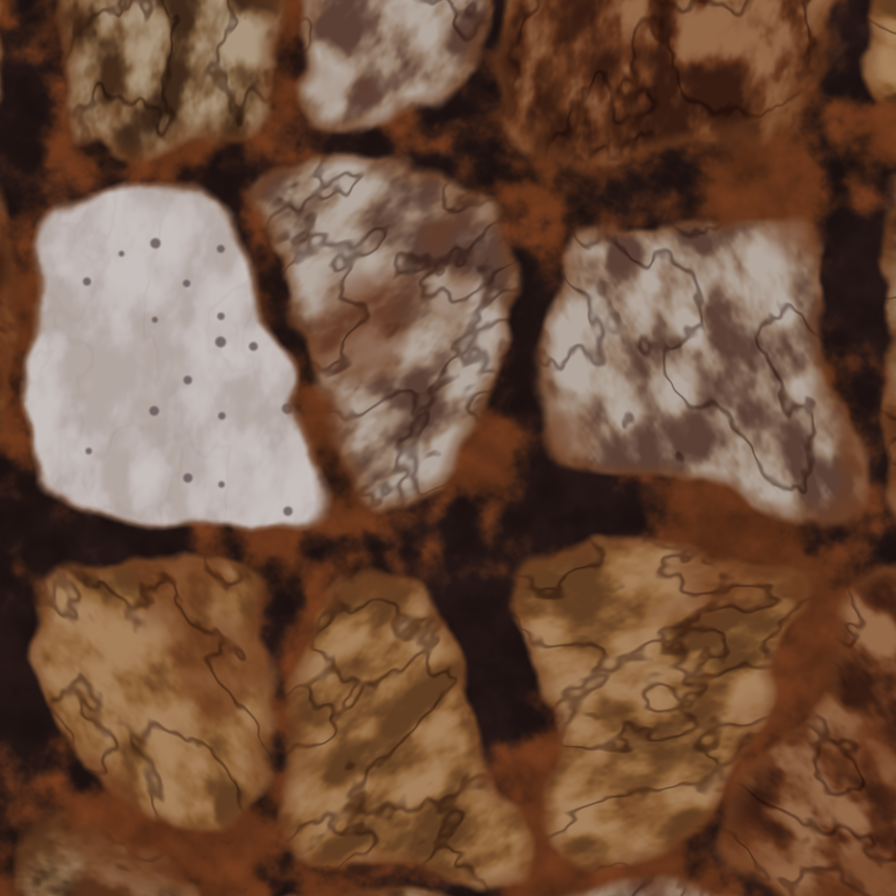
A WebGL 2 fragment shader for this texture:

```glsl
#version 300 es
precision highp float;
// Thin section of rock: mottled ochre, pinkish and clear grains set in dark rusty cement.

#define GRID vec2(3.2, 2.5)    // grains across and up the canvas
#define JITTER 0.62            // irregularity of grain placement
#define WARP 0.11              // large bends of the outlines
#define ROUGH 0.022            // small bends of the outlines
#define ROUNDING 45.0          // higher gives sharper grain corners
#define CEMENT 0.023           // mean half width of the cement
#define SOFT 0.006             // softness of the grain edges
#define MOTTLE 23.0            // frequency of blotches inside grains
#define VEINS 13.0             // frequency of dark filaments
#define PORES 27.0             // frequency of specks in clear grains
#define RUST vec3(0.37, 0.19, 0.095)
#define SOOT vec3(0.13, 0.08, 0.075)

out vec4 fragColor;
uniform vec2 u_resolution;

struct Tone { vec3 dark; vec3 base; vec3 pale; };

vec2 hash2(vec2 cell) {
    uvec2 v = uvec2(ivec2(cell) + 4096) * 1664525u + 1013904223u;
    v.x += v.y * 1664525u;
    v.y += v.x * 1664525u;
    v ^= v >> 16u;
    v.x += v.y * 1664525u;
    v.y += v.x * 1664525u;
    v ^= v >> 16u;
    return vec2(v & 65535u) / 65535.0;
}

float noise(vec2 p) {
    vec2 i = floor(p), f = fract(p);
    f = f * f * (3.0 - 2.0 * f);
    float low = mix(hash2(i).x, hash2(i + vec2(1, 0)).x, f.x);
    float high = mix(hash2(i + vec2(0, 1)).x, hash2(i + vec2(1, 1)).x, f.x);
    return mix(low, high, f.y);
}

float fbm(vec2 p) {
    float sum = 0.0, weight = 0.53;
    for (int i = 0; i < 4; i++) {
        sum += weight * noise(p);
        p = mat2(1.6, 1.2, -1.2, 1.6) * p + 17.3;
        weight *= 0.5;
    }
    return sum;
}

vec2 grainCentre(vec2 cell) {
    return (cell + 0.5 + JITTER * (hash2(cell + 31.0) - 0.5)) / GRID;
}

// Distance to the rounded grain border; also returns the cell of the grain.
float grainBorder(vec2 p, out vec2 home) {
    vec2 origin = floor(p * GRID), nearest = vec2(0);
    float best = 1e3;
    for (int k = 0; k < 25; k++) {
        vec2 cell = origin + vec2(k % 5 - 2, k / 5 - 2);
        vec2 r = grainCentre(cell) - p;
        if (dot(r, r) < best) { best = dot(r, r); nearest = r; home = cell; }
    }
    float sum = 1e-9;
    for (int k = 0; k < 25; k++) {
        vec2 cell = home + vec2(k % 5 - 2, k / 5 - 2);
        if (cell == home) continue;
        vec2 r = grainCentre(cell) - p;
        sum += exp(-ROUNDING * dot(0.5 * (r + nearest), normalize(r - nearest)));
    }
    return -log(sum) / ROUNDING;
}

Tone mineral(float kind) {
    if (kind < 3.0) return Tone(vec3(0.38, 0.24, 0.13), vec3(0.56, 0.385, 0.215), vec3(0.65, 0.50, 0.35));
    if (kind == 4.0) return Tone(vec3(0.70, 0.65, 0.63), vec3(0.75, 0.71, 0.70), vec3(0.78, 0.75, 0.74));
    if (kind == 5.0 || kind == 6.0 || kind == 9.0)
        return Tone(vec3(0.36, 0.25, 0.21), vec3(0.58, 0.48, 0.40), vec3(0.70, 0.65, 0.61));
    if (kind == 7.0 || kind == 8.0)
        return Tone(vec3(0.25, 0.16, 0.10), vec3(0.50, 0.375, 0.25), vec3(0.67, 0.59, 0.49));
    return Tone(vec3(0.22, 0.11, 0.07), vec3(0.40, 0.22, 0.12), vec3(0.58, 0.41, 0.28));
}

vec3 shade(Tone tone, float t) {
    return t < 0.5 ? mix(tone.dark, tone.base, 2.0 * t) : mix(tone.base, tone.pale, 2.0 * t - 1.0);
}

void main() {
    vec2 p = gl_FragCoord.xy / u_resolution.y;

    // Grain outlines
    vec2 bend = vec2(fbm(p * 4.0 + 5.0), fbm(p * 4.0 + 47.0)) - 0.5;
    vec2 rough = vec2(fbm(p * 19.0 + 71.0), fbm(p * 19.0 + 93.0)) - 0.5;
    vec2 home;
    float border = grainBorder(p + WARP * bend + ROUGH * rough, home);
    float kind = mod(home.x + 4.0 * home.y, 11.0);
    float clear = kind == 4.0 ? 1.0 : 0.0;

    // Mottled interior, stretched along a direction of its own
    float angle = 3.1416 * hash2(home + 11.0).x;
    vec2 q = mat2(cos(angle), sin(angle), -sin(angle), cos(angle)) * p * vec2(1.25, 0.8);
    float blotch = smoothstep(0.27, 0.73, fbm(q * MOTTLE + home * 9.0));
    vec3 grain = shade(mineral(kind), blotch);
    float vein = 1.0 - smoothstep(0.0, 0.045, abs(fbm(q * VEINS + 63.0) - 0.5));
    float stain = smoothstep(0.52, 0.72, fbm(p * 8.0 + 29.0));
    grain = mix(grain, RUST * 1.15, 0.55 * stain * (1.0 - clear));
    grain = mix(grain, grain * vec3(0.58, 0.50, 0.48), 0.75 * vein * (1.0 - 0.93 * clear));

    // Fine specks in clear grains
    vec2 pore = floor(p * PORES), chance = hash2(pore + 205.0);
    float reach = length(fract(p * PORES) - 0.3 - 0.4 * chance) - 0.06 - 0.09 * chance.y;
    float speck = step(0.8, chance.x) * (1.0 - smoothstep(-0.05, 0.07, reach));
    grain = mix(grain, vec3(0.36, 0.30, 0.31), 0.75 * speck * clear);

    // Cement, from rust to soot, with a warm rim on the grains
    float grime = fbm(p * 6.0 + 140.0);
    float streak = fbm(p * 31.0 + 11.0);
    vec3 cement = mix(SOOT, RUST, smoothstep(0.36, 0.60, grime + 0.4 * (streak - 0.5)));
    cement *= 0.7 + 0.65 * streak;
    float width = CEMENT * mix(0.25, 1.8, smoothstep(0.3, 0.7, fbm(p * 5.0 + 88.0)));
    width *= 1.0 - 0.4 * clear;
    float inside = border - width;
    float rim = 1.0 - smoothstep(0.0, 0.022 - 0.012 * clear, inside);
    grain = mix(grain, vec3(0.44, 0.25, 0.13), 0.6 * rim);
    vec3 colour = mix(cement, grain, smoothstep(-SOFT, SOFT, inside));

    fragColor = vec4(colour, 1.0);
}
```
